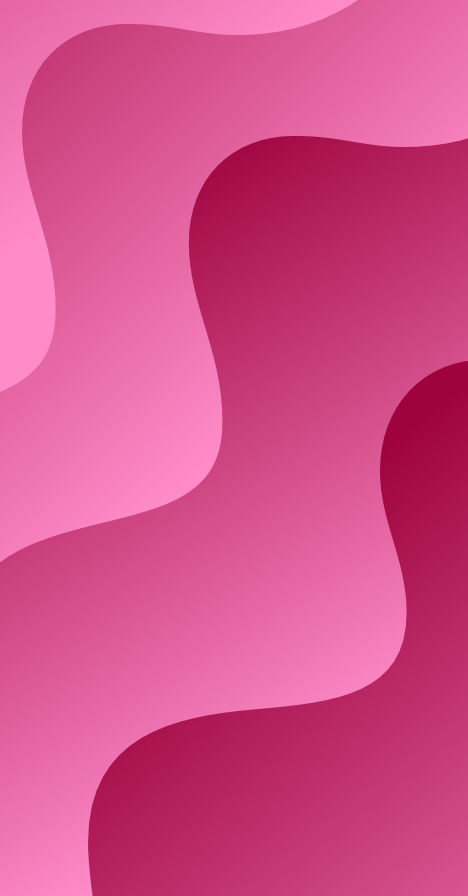
A Shadertoy shader for this background:

```glsl
// Layered pink waves: wavy sheets stacked diagonally, each with a dark-to-light gradient.

const vec2 SHEET = vec2(404.0, 768.0); // design units, y pointing down

// Point on a cubic Bezier curve
vec2 bezier(vec2 a, vec2 b, vec2 c, vec2 d, float t) {
    float s = 1.0 - t;
    return s * s * s * a + 3.0 * s * s * t * b + 3.0 * s * t * t * c + t * t * t * d;
}

float segmentDistance(vec2 p, vec2 a, vec2 b) {
    vec2 pa = p - a, ba = b - a;
    return length(pa - ba * clamp(dot(pa, ba) / dot(ba, ba), 0.0, 1.0));
}

// Signed distance to a chain of six Beziers, positive on its right side.
// The chain continues straight down from its last point.
float waveDistance(vec2 p, vec2 path[19]) {
    float nearest = 1e5;
    bool inside = p.y > path[18].y && p.x > path[18].x;
    for (int i = 0; i < 18; i += 3) {
        vec2 a = path[i];
        for (int k = 1; k <= 16; k++) {
            vec2 b = bezier(path[i], path[i + 1], path[i + 2], path[i + 3], float(k) / 16.0);
            nearest = min(nearest, segmentDistance(p, a, b));
            // Toggle for every edge crossed by a ray to the left
            if ((a.y < p.y) != (b.y < p.y)) {
                float crossing = mix(a.x, b.x, (p.y - a.y) / (b.y - a.y));
                if (crossing < p.x) inside = !inside;
            }
            a = b;
        }
    }
    return inside ? nearest : -nearest;
}

// Diagonal gradient: start value plus slope along x and y
vec3 pinkRamp(vec2 p, float start, vec2 slope) {
    float t = clamp(start + dot(p, slope), 0.0, 1.0);
    return mix(vec3(0.62, 0.01, 0.24), vec3(1.0, 0.55, 0.79), t);
}

void mainImage(out vec4 fragColor, in vec2 fragCoord) {
    vec2 uv = fragCoord / iResolution.xy;
    vec2 p = vec2(uv.x, 1.0 - uv.y) * SHEET;
    float pixel = SHEET.x / iResolution.x;

    // Edge shared by the two upper sheets
    vec2 upperEdge[19] = vec2[19](
        vec2(400, -110), vec2(340, 8), vec2(265, 30),
        vec2(205, 30), vec2(170, 30), vec2(150, 20.5),
        vec2(110, 20.5), vec2(55, 20.5), vec2(19, 58),
        vec2(19, 112), vec2(19, 165), vec2(48, 205),
        vec2(48, 265), vec2(48, 305), vec2(30, 323),
        vec2(0, 336), vec2(-45, 354), vec2(-105, 357), vec2(-144, 386));

    // Edge of the front sheet
    vec2 frontEdge[19] = vec2[19](
        vec2(420, 308), vec2(365, 308), vec2(328, 348),
        vec2(328, 404), vec2(328, 447), vec2(351, 480),
        vec2(351, 525), vec2(351, 595), vec2(290, 602),
        vec2(220, 608), vec2(150, 614), vec2(76, 630),
        vec2(76, 722), vec2(76, 745), vec2(82, 790),
        vec2(90, 820), vec2(100, 900), vec2(110, 950), vec2(120, 1000));

    // Back to front
    vec3 color = pinkRamp(p, 0.72, vec2(0.0009, 0.0012));
    for (int i = 0; i < 3; i++) {
        float d = i < 2 ? waveDistance(p - float(i) * vec2(144, 96), upperEdge)
                        : waveDistance(p, frontEdge);
        vec3 sheet = i == 0 ? pinkRamp(p, 0.30, vec2(0.00113, 0.00123))
                   : i == 1 ? pinkRamp(p, -0.39, vec2(0.00105, 0.0017))
                            : pinkRamp(p, -0.87, vec2(0.00107, 0.00135));
        color = mix(color, sheet, clamp(0.5 + d / pixel, 0.0, 1.0));
    }
    fragColor = vec4(color, 1.0);
}
```
